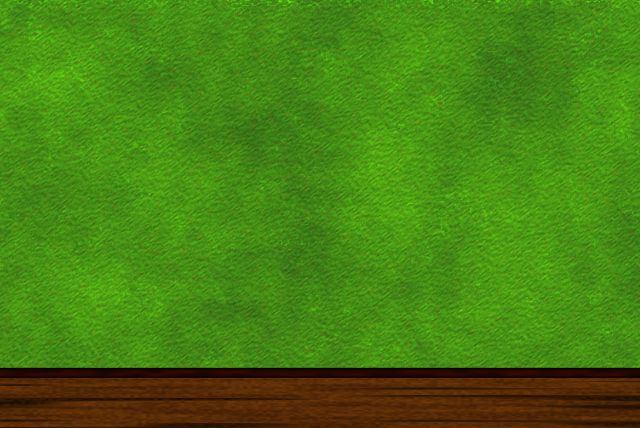
A WebGL 2 fragment shader for this background:

```glsl
#version 300 es
precision highp float;
uniform vec2 u_resolution;
out vec4 outColor;

const float WOOD_TOP = 0.117;
const float GRASS_BASE = 0.1406;

float hash(vec2 p) {
  vec3 q = fract(p.xyx * vec3(0.1031, 0.1030, 0.0973));
  q += dot(q, q.yzx + 33.33);
  return fract((q.x + q.y) * q.z);
}

float noise(vec2 p) {
  vec2 cell = floor(p), f = fract(p);
  f = f * f * (3.0 - 2.0 * f);
  float low = mix(hash(cell), hash(cell + vec2(1, 0)), f.x);
  float high = mix(hash(cell + vec2(0, 1)), hash(cell + vec2(1, 1)), f.x);
  return mix(low, high, f.y);
}

float fbm(vec2 p) {
  float sum = 0.0, weight = 0.5;
  for (int i = 0; i < 5; i++) {
    sum += weight * noise(p);
    p = mat2(1.6, 1.2, -1.2, 1.6) * p + 17.3;
    weight *= 0.5;
  }
  return sum;
}

float blob(vec2 p, vec2 center, vec2 size) {
  vec2 d = (p - center) / size;
  return exp(-dot(d, d));
}

// Broad sunlit areas minus the shaded ones
float lightField(vec2 p) {
  float sun = blob(p, vec2(0.11, 0.82), vec2(0.14, 0.11))
    + 0.7 * blob(p, vec2(0.38, 0.58), vec2(0.12, 0.13))
    + 0.9 * blob(p, vec2(0.24, 0.31), vec2(0.18, 0.11))
    + 1.2 * blob(p, vec2(0.89, 0.58), vec2(0.11, 0.20))
    + 0.9 * blob(p, vec2(1.24, 0.48), vec2(0.16, 0.13))
    + 0.6 * blob(p, vec2(0.97, 0.90), vec2(0.13, 0.09))
    + 0.7 * blob(p, vec2(1.16, 0.27), vec2(0.15, 0.10))
    + 0.6 * blob(p, vec2(1.42, 0.72), vec2(0.12, 0.16));
  float shade = blob(p, vec2(0.36, 0.82), vec2(0.07, 0.06))
    + 1.1 * blob(p, vec2(0.61, 0.69), vec2(0.15, 0.11))
    + 1.1 * blob(p, vec2(0.73, 0.42), vec2(0.10, 0.17))
    + 0.8 * blob(p, vec2(0.52, 0.25), vec2(0.12, 0.08))
    + 1.1 * blob(p, vec2(1.21, 0.84), vec2(0.13, 0.14))
    + 1.0 * blob(p, vec2(1.46, 0.44), vec2(0.09, 0.10))
    + 0.6 * blob(p, vec2(0.13, 0.49), vec2(0.13, 0.09))
    + 0.6 * blob(p, vec2(0.78, 0.95), vec2(0.12, 0.08))
    + 0.4 * blob(p, vec2(1.02, 0.36), vec2(0.09, 0.10))
    + 0.4 * blob(p, vec2(0.14, 0.18), vec2(0.12, 0.06));
  return sun - shade;
}

// Short slanted blades, lit from one side
float blades(vec2 p) {
  vec2 q = mat2(0.8, -0.6, 0.6, 0.8) * p * vec2(1.0);
  q *= vec2(130.0, 260.0);
  return noise(q) - noise(q + vec2(0.5, 0.9));
}

vec3 grass(vec2 p) {
  vec2 warp = 0.05 * vec2(fbm(p * 9.0) - 0.48, fbm(p * 9.0 + 40.0) - 0.48);
  float mottle = fbm(p * 22.0) - 0.48;
  float tone = 0.5 + 0.42 * lightField(p + warp) + 0.8 * mottle;
  vec3 color = mix(vec3(0.225, 0.475, 0.09), vec3(0.31, 0.645, 0.075), tone);
  color *= 1.0 + 0.22 * blades(p) + 0.14 * (noise(p * 300.0) - 0.5);

  // Brownish and bright green flecks
  float brown = smoothstep(0.62, 0.95, noise(p * 210.0 + 70.0));
  color += brown * vec3(0.07, -0.04, 0.0);
  float clump = smoothstep(0.52, 0.72, fbm(p * 26.0 + 90.0));
  float rim = smoothstep(0.975, 1.0, p.y + 0.012 * noise(p * 40.0));
  float fleck = smoothstep(0.55, 0.9, noise(p * vec2(190.0, 240.0)));
  return color + fleck * (0.6 * clump + 0.7 * rim) * vec3(0.05, 0.2, 0.0);
}

vec3 wood(vec2 p) {
  float streak = noise(p * vec2(5.0, 170.0));
  float fiber = noise(p * vec2(110.0, 300.0));
  float tone = 0.5 + 0.8 * (streak - 0.5) + 0.7 * (fiber - 0.5);
  vec3 color = mix(vec3(0.26, 0.12, 0.015), vec3(0.41, 0.205, 0.03), tone);
  float groove = smoothstep(0.68, 0.9, noise(vec2(p.x * 2.0, p.y * 120.0 + 9.0)));
  return color * (1.0 - 0.5 * groove * (0.5 + fiber));
}

// Dark lip between the grass and the board
vec3 lip(vec2 p) {
  float height = (p.y - WOOD_TOP) / (GRASS_BASE - WOOD_TOP);
  float middle = smoothstep(0.0, 0.35, height) * smoothstep(1.0, 0.6, height);
  float stain = 0.6 + 0.8 * noise(p * vec2(25.0, 90.0));
  return mix(vec3(0.05, 0.005, 0.0), vec3(0.15, 0.03, 0.0) * stain, middle);
}

void main() {
  vec2 p = gl_FragCoord.xy / u_resolution.y;
  float soft = 0.7 / u_resolution.y;
  vec3 color = mix(wood(p), lip(p), smoothstep(-soft, soft, p.y - WOOD_TOP));
  color = mix(color, grass(p), smoothstep(-soft, soft, p.y - GRASS_BASE));
  outColor = vec4(color, 1.0);
}
```
